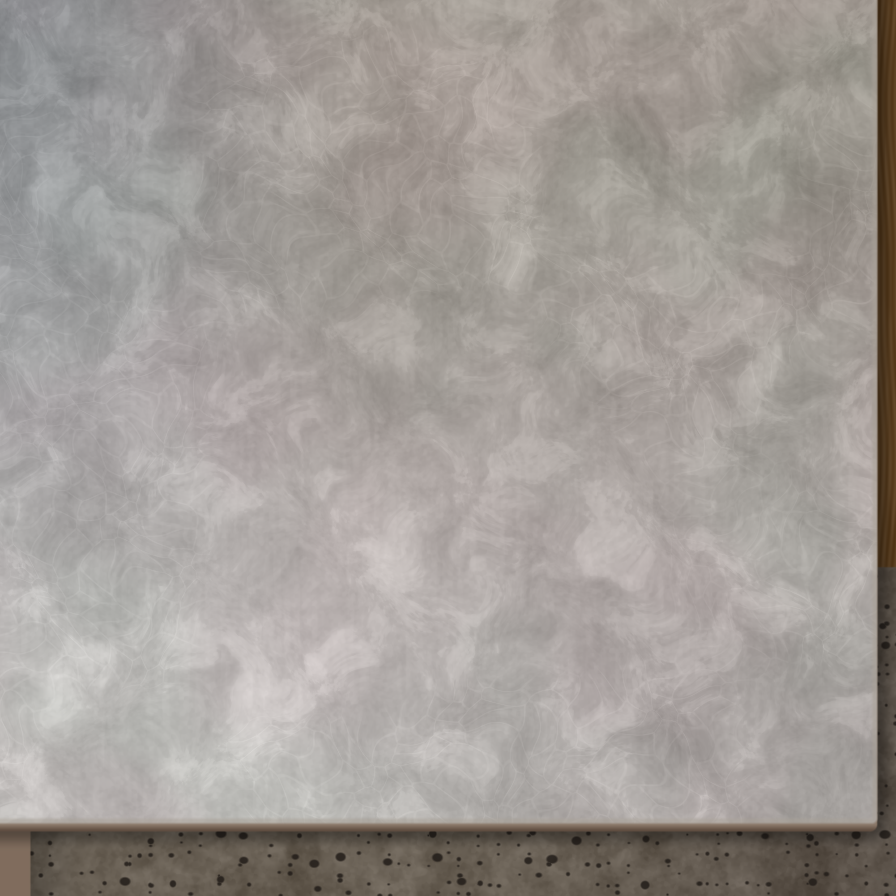
Give the GLSL for this texture, as a Shadertoy shader.

```glsl
// A pale, cloudy concrete slab lit from the lower left, over a pitted floor and a wood strip.
// Mottling is layered cellular noise bent by sines; hairlines follow cell borders,
// and the slab outline is a rounded-box distance that also casts the shadow.

const vec2 SLAB_CORNER = vec2(0.979, 0.081); // right and lower limits of the slab top
const float LIP = 0.009;                     // height of its visible front face
const float WOOD_END = 0.367;

vec2 hash2(vec2 p) {
    vec3 q = fract(p.xyx * vec3(0.1031, 0.1030, 0.0973));
    q += dot(q, q.yzx + 33.33);
    return fract((q.xx + q.yz) * q.zy);
}

// Random cell values blended smoothly by distance, 0..1
float cellBlend(vec2 p) {
    vec2 cell = floor(p), f = p - cell;
    float sum = 0.0, weight = 0.0;
    for (int j = -1; j <= 1; j++)
    for (int i = -1; i <= 1; i++) {
        vec2 o = vec2(i, j);
        vec2 h = hash2(cell + o + 200.0);
        vec2 d = o + 0.15 + 0.7 * h - f;
        float w = exp(-7.0 * dot(d, d));
        sum += w * hash2(cell + o + 371.0).x;
        weight += w;
    }
    return sum / weight;
}

// Layered cell noise, centred on zero
float clouds(vec2 p, int layers, float gain) {
    float sum = 0.0, amp = 1.0;
    for (int i = 0; i < layers; i++) {
        sum += amp * (cellBlend(p) - 0.5);
        p = mat2(0.8, 0.6, -0.6, 0.8) * p * 2.03 + 17.3;
        amp *= gain;
    }
    return sum;
}

// Difference of the two nearest cell distances: zero on cell borders
float cellBorder(vec2 p) {
    vec2 cell = floor(p), f = p - cell;
    float near = 8.0, next = 8.0;
    for (int j = -1; j <= 1; j++)
    for (int i = -1; i <= 1; i++) {
        vec2 o = vec2(i, j);
        float d = length(o + hash2(cell + o + 53.0) - f);
        next = min(next, max(near, d));
        near = min(near, d);
    }
    return next - near;
}

// Scattered round pits; only a share of the cells holds one
float pits(vec2 p, float scale, float share, float radius, float blur) {
    vec2 q = p * scale, cell = floor(q);
    vec2 h = hash2(cell + 91.0), k = hash2(cell + 157.0);
    vec2 d = (q - cell - 0.3 - 0.4 * h) * vec2(0.75 + 0.5 * k.x, 1.0) / scale;
    float r = radius * (0.35 + 0.65 * k.y);
    return step(h.x * 0.5 + k.x * 0.5, share) * (1.0 - smoothstep(r - blur, r + blur, length(d)));
}

// Positive outside a quarter plane with a rounded lower right corner
float slabDistance(vec2 p, vec2 corner, float radius) {
    vec2 d = vec2(p.x - corner.x, corner.y - p.y) + radius;
    return length(max(d, 0.0)) + min(max(d.x, d.y), 0.0) - radius;
}

vec3 slabColor(vec2 p) {
    // Broad light: cool shade upper left, warm right, bright lower left
    vec3 upper = mix(vec3(0.55, 0.55, 0.565), vec3(0.615, 0.588, 0.558), smoothstep(0.0, 0.45, p.x));
    vec3 lower = mix(vec3(0.755, 0.745, 0.735), vec3(0.655, 0.63, 0.622), smoothstep(0.0, 0.95, p.x));
    vec3 col = mix(lower, upper, smoothstep(0.12, 0.98, p.y));

    // Soft clouds and smaller trowelled patches
    vec2 bent = p + 0.012 * sin(p.yx * 31.0 + 3.0 * sin(p * 17.0)) + 0.004 * sin(p.yx * 97.0 + p * 41.0);
    float broad = clouds(bent * 6.0, 3, 0.6);
    float patches = clouds(bent * 17.0 + 9.0, 5, 0.68);
    float tone = 0.055 * broad + 0.065 * patches + 0.018 * smoothstep(0.1, 0.35, patches);

    // Brushed streaks and fine grain
    tone += 0.018 * (cellBlend(p * vec2(170.0, 22.0)) - 0.5);
    tone += 0.022 * (cellBlend(p * 210.0) - 0.5);

    // Pale hairlines inside a few zones
    float zone = smoothstep(0.52, 0.72, cellBlend(p * 4.5 + 31.0));
    float hairline = 1.0 - smoothstep(0.02, 0.11, cellBorder(bent * 38.0));
    tone += 0.022 * zone * hairline;

    vec3 tint = vec3(0.006, -0.003, 0.001) * clouds(p * 5.0 + 60.0, 2, 0.5) * 3.0;
    return col + tone + tint;
}

vec3 floorColor(vec2 p, float blur) {
    vec3 col = mix(vec3(0.40, 0.365, 0.32), vec3(0.35, 0.315, 0.28), smoothstep(0.5, 1.0, p.x));
    col += 0.07 * clouds(p * 28.0, 4, 0.75);
    float holes = max(pits(p, 38.0, 0.42, 0.0048, blur), pits(p + 0.37, 90.0, 0.36, 0.0026, blur));
    return mix(col, vec3(0.13, 0.11, 0.095), 0.85 * holes);
}

vec3 woodColor(vec2 p) {
    float grain = sin(p.x * 900.0 + 5.0 * sin(p.y * 9.0) + 2.0 * sin(p.y * 23.0));
    return vec3(0.36, 0.25, 0.13) + 0.025 * grain + 0.05 * (cellBlend(p * vec2(240.0, 14.0)) - 0.5);
}

void mainImage(out vec4 fragColor, in vec2 fragCoord) {
    vec2 p = fragCoord / iResolution.xy;
    float blur = max(0.0013, 0.8 / iResolution.y);
    float top = slabDistance(p, SLAB_CORNER, 0.006);
    float body = slabDistance(p, SLAB_CORNER - vec2(0.0, LIP), 0.008);

    // Floor, wood strip and pale leg, all dimmed by the slab shadow
    vec3 col = floorColor(p, blur);
    float wood = smoothstep(-blur, blur, p.y - WOOD_END) * step(SLAB_CORNER.x - 0.02, p.x);
    col = mix(col, woodColor(p), wood);
    col *= mix(0.8, 1.0, smoothstep(0.03, 0.1, p.x));
    col = mix(vec3(0.50, 0.425, 0.365), col, smoothstep(-blur, blur, p.x - 0.034));
    col *= mix(0.68, 1.0, smoothstep(0.0, 0.022, body));

    // Front face, then the top with a softly worn rim
    vec3 face = mix(vec3(0.37, 0.30, 0.25), vec3(0.55, 0.48, 0.42), smoothstep(-LIP, 0.0, p.y - SLAB_CORNER.y));
    col = mix(face, col, smoothstep(-blur, blur, body));
    vec3 surface = slabColor(p);
    surface = mix(surface, vec3(0.66, 0.63, 0.59), 0.55 * smoothstep(-0.008, -0.003, top));
    col = mix(surface, col, smoothstep(-1.5 * blur, 1.5 * blur, top));
    fragColor = vec4(col, 1.0);
}
```
